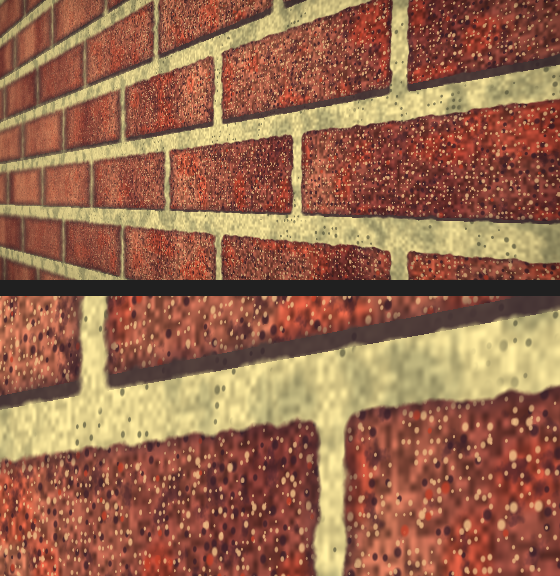
Top: the whole. Bottom: its middle third, enlarged.
A WebGL 2 fragment shader for this texture:

```glsl
#version 300 es
precision highp float;

uniform vec2 u_resolution;
out vec4 fragColor;

const vec2 VANISHING = vec2(-0.677, 0.292);
const float BRICK_HEIGHT = 0.74;   // share of one course, the rest is mortar
const float JOINT = 0.062;         // share of one brick length

const vec3 MAROON = vec3(0.43, 0.19, 0.17);
const vec3 TERRACOTTA = vec3(0.77, 0.47, 0.34);
const vec3 EMBER = vec3(0.74, 0.25, 0.16);
const vec3 SAND = vec3(0.90, 0.71, 0.50);
const vec3 PIT = vec3(0.22, 0.12, 0.15);
const vec3 MORTAR = vec3(0.87, 0.80, 0.54);
const vec3 LICHEN = vec3(0.50, 0.49, 0.35);
const vec3 SHADOW = vec3(0.20, 0.13, 0.16);

float hash(vec2 p) {
    vec3 q = fract(vec3(p.xyx) * 0.1031);
    q += dot(q, q.yzx + 33.33);
    return fract((q.x + q.y) * q.z);
}

float noise(vec2 p) {
    vec2 i = floor(p), f = fract(p);
    f = f * f * (3.0 - 2.0 * f);
    float low = mix(hash(i), hash(i + vec2(1, 0)), f.x);
    float high = mix(hash(i + vec2(0, 1)), hash(i + vec2(1, 1)), f.x);
    return mix(low, high, f.y);
}

float fbm(vec2 p) {
    float sum = 0.0, gain = 0.53;
    for (int i = 0; i < 4; i++) {
        sum += gain * noise(p);
        p = mat2(1.6, 1.2, -1.2, 1.6) * p + 7.3;
        gain *= 0.5;
    }
    return sum;
}

// One jittered grain per cell, present with the given density
float grains(vec2 p, float density) {
    vec2 cell = floor(p);
    vec2 jitter = vec2(hash(cell + 11.0), hash(cell + 47.0)) - 0.5;
    float radius = mix(0.2, 0.48, hash(cell + 83.0));
    float d = length(fract(p) - 0.5 - 0.4 * jitter);
    return step(hash(cell), density) * (1.0 - smoothstep(radius * 0.4, radius, d));
}

// Brick lengths along x, courses along y
vec2 toWall(vec2 p, float depth) {
    return vec2(-4.753 / depth, 4.521 * (p.y - VANISHING.y) / depth + 0.139);
}

// Running bond with a slight drift between courses
vec2 toBond(vec2 wall) {
    float course = floor(wall.y);
    return vec2(wall.x - 0.268 - 0.5 * course + 0.03 * course * course, wall.y);
}

// Signed distance to the nearest brick; scale is the size of a wall unit on canvas
float brickDistance(vec2 bond, vec2 scale, float wobble) {
    float joint = JOINT * mix(0.75, 1.25, hash(floor(bond) + 5.0));
    vec2 center = vec2(0.5, 0.5 * BRICK_HEIGHT);
    vec2 halfSize = vec2(0.5 - 0.5 * joint, 0.5 * BRICK_HEIGHT);
    float corner = 0.035 * scale.y;
    vec2 q = (abs(fract(bond) - center) - halfSize) * scale + corner;
    return length(max(q, 0.0)) + min(max(q.x, q.y), 0.0) - corner + wobble * scale.y;
}

float cover(float d, float blur) {
    return 1.0 - smoothstep(-blur, blur, d);
}

vec3 brickColor(vec2 grain, vec2 bond, float right, float focus) {
    vec2 id = floor(bond);
    float bands = noise(vec2(bond.x * 4.5 + 3.0 * id.y, id.y * 5.0 + bond.y * 0.6));
    float tone = 0.52 + 0.75 * (bands - 0.5) + 0.3 * (hash(id + 19.0) - 0.5) - 0.3 * right;
    tone += 0.5 * (fbm(grain * 5.0) - 0.5) + 0.2 * (1.0 - focus);
    vec3 color = mix(MAROON, TERRACOTTA, clamp(tone, 0.0, 1.0));
    color = mix(color, EMBER, 0.5 * smoothstep(0.55, 0.8, noise(grain * 4.0 + 31.0)) * focus);
    // Gritty face: mottling, pits, sand grains
    color *= 1.0 + 0.75 * focus * (noise(grain * 38.0) - 0.5);
    color = mix(color, PIT, 0.8 * focus * grains(grain * 19.0 + 3.7, 0.28));
    color = mix(color, PIT, 0.6 * focus * smoothstep(0.56, 0.8, fbm(grain * 15.0 + 9.0)));
    color = mix(color, SAND, 0.75 * focus * grains(grain * 34.0, 0.36));
    color = mix(color, SAND, 0.85 * focus * grains(grain.yx * 22.0 + 8.1, 0.17));
    return mix(color, EMBER, 0.8 * focus * grains(grain * 17.0 + 5.3, 0.05));
}

vec3 mortarColor(vec2 grain, float focus) {
    float patches = smoothstep(0.42, 0.75, fbm(grain * 6.0 + 40.0));
    vec3 color = mix(MORTAR, LICHEN, 0.6 * patches);
    color *= 1.0 + 0.3 * focus * (noise(grain * 36.0 + 20.0) - 0.5);
    float crumbs = grains(grain * 20.0 + 6.0, 0.3) * smoothstep(0.5, 0.65, noise(grain * 5.0));
    return mix(color, LICHEN * 0.65, 0.7 * focus * crumbs);
}

void main() {
    vec2 p = gl_FragCoord.xy / u_resolution.y;
    float depth = p.x - VANISHING.x;
    vec2 scale = vec2(depth * depth / 4.753, depth / 4.521);
    vec2 wall = toWall(p, depth);
    vec2 bond = toBond(wall);
    vec2 grain = wall * vec2(2.5, 1.0) + 20.0;

    // Shallow focus: the far left end is soft
    float focus = mix(0.12, 1.0, smoothstep(0.0, 0.75, p.x));
    float blur = max(mix(0.013, 0.004, smoothstep(0.0, 0.8, p.x)), 1.0 / u_resolution.y);
    float wobble = 0.045 * (fbm(grain * 11.0) - 0.5);
    float d = brickDistance(bond, scale, wobble);

    // Shadow on the mortar under each brick, deeper in the upper courses
    float drop = mix(0.02, 0.06, smoothstep(-0.2, 1.2, wall.y));
    float shade = brickDistance(toBond(wall + vec2(0.0, drop)), scale, wobble);
    vec3 color = mix(mortarColor(grain, focus), SHADOW, 0.85 * cover(shade, blur * 1.4));

    vec3 brick = brickColor(grain, bond, smoothstep(0.5, 1.9, p.x), focus);
    brick = mix(brick, SHADOW, 0.45 * smoothstep(-0.025, 0.0, d));
    color = mix(color, brick, cover(d, blur));

    // Darkened corners
    vec2 c = p / vec2(u_resolution.x / u_resolution.y, 1.0) * 2.0 - 1.0;
    color *= 1.04 - 0.15 * dot(c * c, c * c);
    fragColor = vec4(color, 1.0);
}
```
